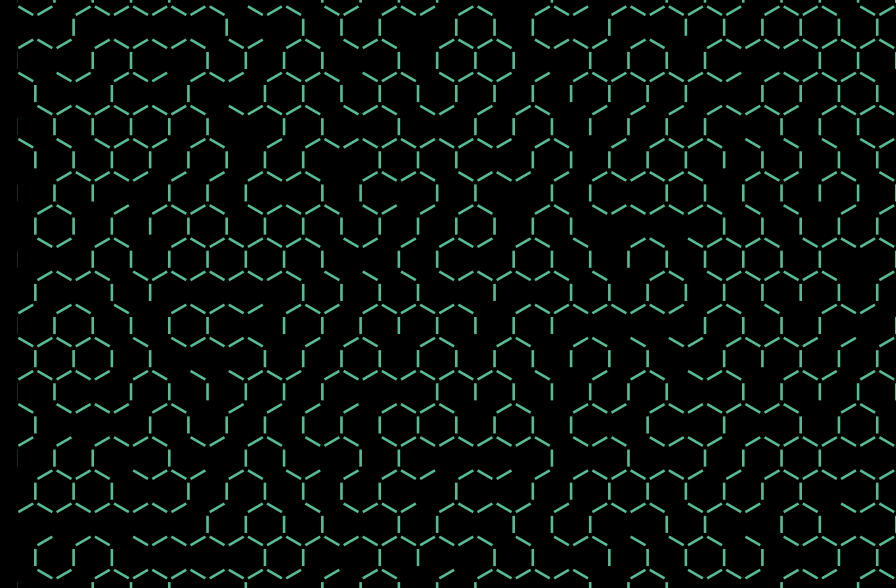
Write a WebGL 1 fragment shader that draws this pattern.

```glsl
precision highp float;
// Broken honeycomb: thin green strokes along the edges of a hexagon grid.
// Each Y-shaped junction owns three edges and randomly drops one or none;
// every stroke stops short of the junctions, leaving small gaps.

uniform vec2 u_resolution;

// Lengths are fractions of the canvas height.
const float HEX_WIDTH   = 0.06508;
const float HALF_STROKE = 0.00223;
const float DRAWN_SHARE = 0.775;               // part of each edge that is inked
const float LEFT_MARGIN = 0.0298;
const vec2  GRID_ORIGIN = vec2(0.0601, 0.9724);
const float DROP_CHOICES = 4.0;                // three edges, or none
const vec3  LINE_COLOR  = vec3(0.35, 0.73, 0.59);
const vec3  EDGE_TINT   = vec3(-0.04, 0.0, -0.03); // deepens the green of soft edges

const float SIDE = HEX_WIDTH * 0.57735;
const float ROW_STEP = HEX_WIDTH * 0.866025;

float hash(vec2 cell) {
  vec2 q = fract(cell * vec2(0.1031, 0.1137) + 0.37);
  q += dot(q, q.yx + 33.33);
  return fract((q.x + q.y) * q.x * 47.31);
}

// Antialiased inside test: 1 where d is below limit, with a ramp one pixel wide.
float inside(float d, float limit, float pixel) {
  return clamp(0.5 + (limit - d) / pixel, 0.0, 1.0);
}

// Butt-ended stroke centred on the edge that leaves the junction along dir.
float stroke(vec2 p, vec2 dir, float pixel) {
  float along = abs(dot(p, dir) - 0.5 * SIDE);
  float across = abs(p.x * dir.y - p.y * dir.x);
  return inside(along, 0.5 * SIDE * DRAWN_SHARE, pixel)
       * inside(across, HALF_STROKE, pixel);
}

// The three edges of one junction, minus the dropped one.
float junction(vec2 p, vec2 cell, float pixel) {
  float dropped = floor(hash(cell) * DROP_CHOICES);
  float ink = 0.0;
  for (int i = 0; i < 3; i++) {
    float angle = radians(30.0 + 120.0 * float(i));
    float kept = step(0.5, abs(dropped - float(i)));
    ink = max(ink, kept * stroke(p, vec2(cos(angle), sin(angle)), pixel));
  }
  return ink;
}

void main() {
  float pixel = 1.0 / u_resolution.y;
  vec2 canvas = gl_FragCoord.xy * pixel;
  vec2 p = canvas - GRID_ORIGIN;
  float nearRow = floor(p.y / ROW_STEP + 0.5);

  // Gather ink from the surrounding junctions; odd rows shift by half a cell.
  float ink = 0.0;
  for (int j = -1; j <= 1; j++) {
    float row = nearRow + float(j);
    float shift = 0.5 * mod(row, 2.0);
    float nearColumn = floor(p.x / HEX_WIDTH - shift + 0.5);
    for (int i = -1; i <= 1; i++) {
      float column = nearColumn + float(i);
      vec2 center = vec2((column + shift) * HEX_WIDTH, row * ROW_STEP);
      ink = max(ink, junction(p - center, vec2(column, row), pixel));
    }
  }
  ink *= inside(LEFT_MARGIN, canvas.x, pixel);

  gl_FragColor = vec4(max(mix(EDGE_TINT, LINE_COLOR, ink), 0.0), 1.0);
}
```
